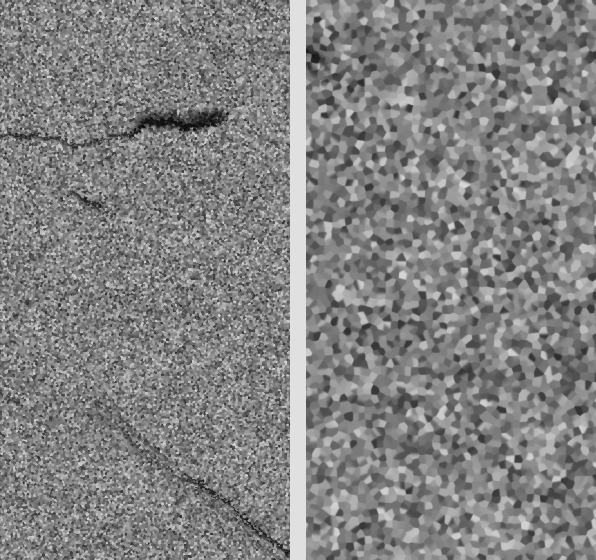
Left, the full canvas; right, a detail of the centre.
Give the GLSL for this texture, as a Shadertoy shader.

```glsl
#define GRAINS 250.0       // grains per canvas height
#define GRAIN_EDGE 9.0     // higher is crisper
#define BASE_TONE 0.51
#define GRAIN_CONTRAST 0.66
#define MOTTLE 0.021
#define RAGGED 0.015       // roughness of the crack edges
#define CRACK_DEPTH 0.85

vec3 hash3(vec2 cell) {
    vec3 q = fract(cell.xyx * vec3(0.1031, 0.1030, 0.0973));
    q += dot(q, q.yxz + 33.33);
    return fract((q.xxy + q.yzz) * q.zyx);
}

// Cellular noise whose neighbouring cells blend over a narrow border
float grainNoise(vec2 p) {
    vec2 cell = floor(p);
    float total = 0.0, weights = 0.0;
    for (int j = -1; j <= 1; j++)
    for (int i = -1; i <= 1; i++) {
        vec2 id = cell + vec2(i, j);
        vec3 h = hash3(id);
        vec2 toSeed = id + 0.05 + 0.9 * h.xy - p;
        float w = exp(-GRAIN_EDGE * dot(toSeed, toSeed));
        float shade = 0.5 * (h.z + hash3(id + 71.0).x);
        total += w * shade;
        weights += w;
    }
    return total / weights;
}

// Soft tapered line between two points
float streak(vec2 p, vec2 a, vec2 b, float width) {
    vec2 along = b - a;
    float t = clamp(dot(p - a, along) / dot(along, along), 0.0, 1.0);
    float d = length(p - a - along * t) / width;
    return exp(-d * d) * (0.55 + 0.45 * sin(3.14159 * t));
}

float bump(float x, float centre, float width) {
    float d = (x - centre) / width;
    return exp(-d * d);
}

// Upper crack: thin at the left, swelling to a dark smear
float mainCrack(vec2 p) {
    float swell = smoothstep(0.20, 0.26, p.x) * (1.0 - smoothstep(0.35, 0.42, p.x));
    float line = 0.757 - 0.017 * bump(p.x, 0.145, 0.035)
        + 0.026 * smoothstep(0.225, 0.27, p.x)
        - 0.008 * bump(p.x, 0.34, 0.03)
        + 0.0015 * sin(p.x * 130.0);
    float fade = 1.0 - smoothstep(0.39, 0.425, p.x);
    float d = p.y - line;
    float core = bump(d, 0.0, mix(0.0034, 0.0085, swell));
    float smear = 0.62 * bump(d, 0.011, 0.009) * smoothstep(0.22, 0.26, p.x);
    smear += 0.4 * bump(d, 0.012, 0.009) * bump(p.x, 0.375, 0.02);
    return fade * max(core * mix(0.72, 1.1, swell), smear);
}

// Lower vein: a wavering diagonal, darkest towards the right
float lowerVein(vec2 p) {
    float line = 0.375 - 0.69 * p.x + 0.007 * sin(p.x * 32.0 + 1.8)
        + 0.002 * sin(p.x * 95.0);
    float d = (p.y - line) * 0.82;
    float start = smoothstep(0.06, 0.22, p.x);
    float depth = mix(0.32, 0.78, smoothstep(0.31, 0.36, p.x));
    float branch = 0.27 * bump(d, 0.016, 0.003) * (1.0 - smoothstep(0.28, 0.36, p.x));
    branch += 0.30 * bump(d, -0.018, 0.003) * smoothstep(0.33, 0.39, p.x);
    return start * (depth * bump(d, 0.0, 0.0034) + branch + 0.09 * bump(d, 0.0, 0.022));
}

float minorMarks(vec2 p) {
    float m = 0.85 * streak(p, vec2(0.125, 0.657), vec2(0.185, 0.624), 0.0036);
    m += 0.40 * streak(p, vec2(0.182, 0.717), vec2(0.221, 0.713), 0.0035);
    m += 0.35 * streak(p, vec2(0.275, 0.721), vec2(0.327, 0.701), 0.004);
    m += 0.60 * streak(p, vec2(-0.01, 0.301), vec2(0.03, 0.281), 0.0035);
    m += 0.45 * streak(p, vec2(0.425, 1.002), vec2(0.525, 0.957), 0.004);
    m += 0.26 * streak(p, vec2(0.375, 0.912), vec2(0.415, 0.902), 0.011);
    m += 0.32 * streak(p, vec2(0.485, 0.905), vec2(0.525, 0.897), 0.008);
    return m;
}

// Broad, faint bands that lean down to the right
float mottle(vec2 p) {
    float lean = p.y + 0.35 * p.x;
    return 0.4 * sin(lean * 31.0 + 2.0 * sin(p.x * 11.0))
        + 0.35 * sin(lean * 73.0 + 3.0 * sin(p.x * 17.0 + 1.0))
        + 0.25 * sin(p.x * 47.0 - p.y * 19.0 + 2.0 * sin(p.y * 23.0));
}

void mainImage(out vec4 fragColor, in vec2 fragCoord) {
    vec2 p = fragCoord / iResolution.y;
    float grain = grainNoise(p * GRAINS) - 0.5;

    // Grains push the crack edges about, so they break up
    float push = grainNoise(p * GRAINS * 0.8 + 37.0) - 0.5;
    vec2 rough = p + RAGGED * vec2(grain, push);
    float dark = mainCrack(rough) + lowerVein(rough) + minorMarks(rough);

    float tone = BASE_TONE + GRAIN_CONTRAST * grain + MOTTLE * mottle(p);
    tone *= 1.0 - CRACK_DEPTH * clamp(dark, 0.0, 1.0);
    fragColor = vec4(vec3(clamp(tone, 0.04, 0.95)), 1.0);
}
```
